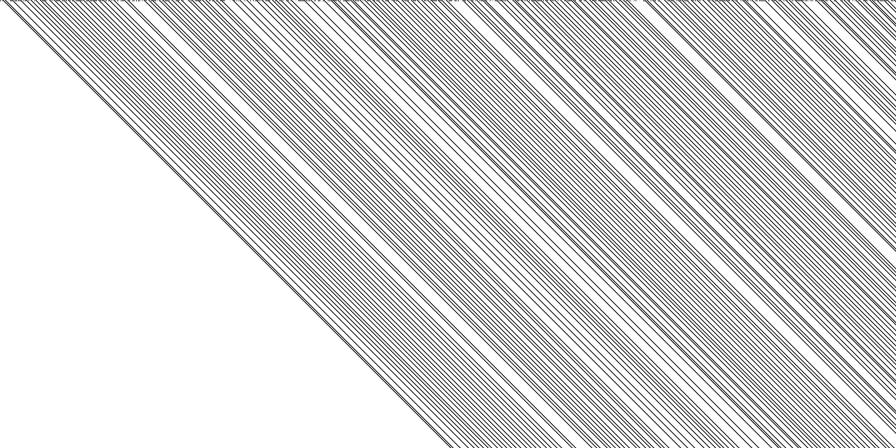
Give the GLSL for this pattern, as a WebGL 2 fragment shader.

```glsl
#version 300 es
precision highp float;
// Fine dark diagonal lines with uneven gaps, beside a blank lower-left triangle.

#define CELLS_HIGH 384.0   // grid cells along the canvas height
#define PITCH 4.2          // mean line spacing, in cells
#define JITTER 2.4         // random shift of a line, in cells
#define LINE_HALF 0.5      // half the line width, in cells
#define DROP_CHANCE 0.05   // share of lines left out
#define GAP_HALF 4.5       // half the width of a wide gap, in cells
#define ROW_DEPTH 1.2      // depth of the broken top row, in cells
#define ROW_INK 0.6        // strength of the top row

uniform vec2 u_resolution;
out vec4 fragColor;

// Offsets of the wide gaps from the lower-left edge, in cells
const float GAPS[9] = float[9](102.0, 117.0, 195.0, 254.0, 271.0, 388.0, 545.0, 650.0, 692.0);

float hash(float n) {
    n = fract(n * 0.1031);
    n *= n + 33.33;
    n *= n + n;
    return fract(n);
}

// 1 where a line may lie, 0 inside a wide gap
float outsideGaps(float offset) {
    float keep = 1.0;
    for (int i = 0; i < 9; i++) {
        keep *= step(GAP_HALF, abs(offset - GAPS[i]));
    }
    return keep;
}

// Bands where the lines run at an even spacing
float evenness(float offset) {
    float nearEdge = smoothstep(25.0, 40.0, offset) * (1.0 - smoothstep(85.0, 96.0, offset));
    float middle = smoothstep(310.0, 325.0, offset) * (1.0 - smoothstep(350.0, 370.0, offset));
    return max(nearEdge, middle);
}

// Filtered coverage of one line at signed distance d
float lineCoverage(float d, float blur) {
    return smoothstep(-blur, blur, d + LINE_HALF) - smoothstep(-blur, blur, d - LINE_HALF);
}

float diagonalLines(float offset, float blur) {
    float ink = 0.0;
    float slot = floor(offset / PITCH);
    for (int k = -2; k <= 2; k++) {
        float id = slot + float(k);
        if (id < 0.0) continue;
        float base = id * PITCH;
        float shift = JITTER * hash(id + 7.0) * (1.0 - evenness(base));
        float place = floor(base + shift) + 0.5;
        float kept = id < 2.0 ? 1.0 : step(DROP_CHANCE, hash(id + 191.0));
        ink += kept * outsideGaps(place) * lineCoverage(offset - place, blur);
    }
    return min(ink, 1.0);
}

// Random dashes along the top border
float topRow(vec2 cell, float blur) {
    float column = floor(cell.x);
    float dash = mix(hash(column + 401.0), hash(column + 402.0), smoothstep(0.0, 1.0, fract(cell.x)));
    float depth = 1.0 - smoothstep(ROW_DEPTH - 0.5 * blur, ROW_DEPTH + 0.5 * blur, cell.y);
    return ROW_INK * smoothstep(0.2, 0.8, dash) * depth;
}

void main() {
    // Cells measured right and down from the top-left corner
    vec2 p = gl_FragCoord.xy / u_resolution.y;
    vec2 cell = vec2(p.x, 1.0 - p.y) * CELLS_HIGH;
    float blur = CELLS_HIGH / u_resolution.y;

    float ink = max(diagonalLines(cell.x - cell.y, blur), topRow(cell, blur));
    fragColor = vec4(vec3(1.0 - ink), 1.0);
}
```
